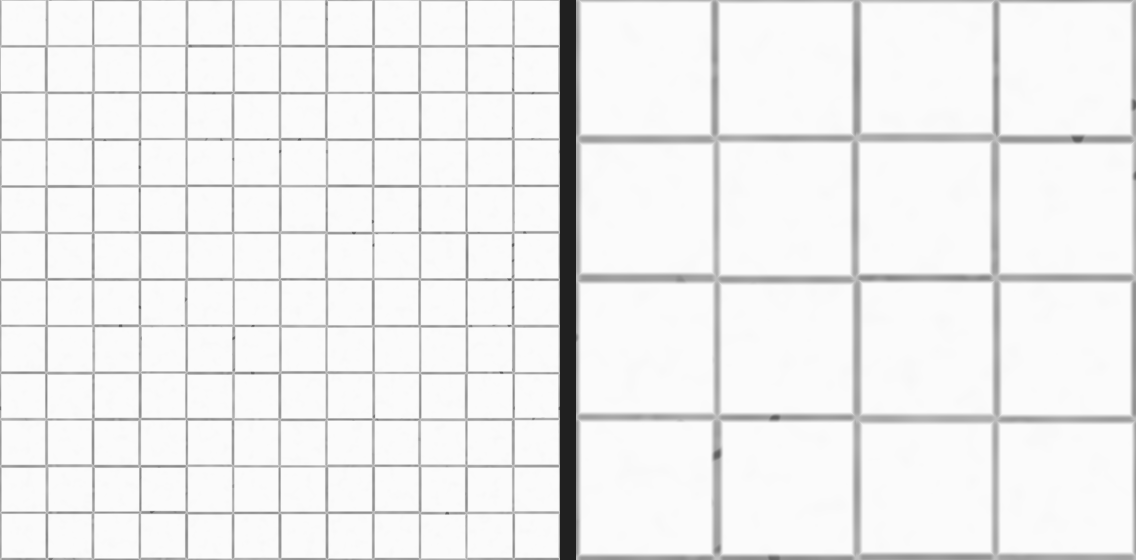
Left, the full canvas; right, a detail of the centre.
Write a Shadertoy shader that draws this pattern.

```glsl
// Square white tiles with thin grey grout, 12 across and 12 down.
// Each grout segment gets its own tone, width and slight shift from a hash;
// wrapping gradient noise adds worn stretches, dark flecks and faint mottling.

#define TILES 12.0          // repeats across and down
#define HALF_WIDTH 0.027    // grout half width, in tiles
#define SOFTNESS 0.021      // grout edge blur, in tiles
#define SHIFT 0.009         // sideways shift of a segment, in tiles
#define GROUT_TONE 0.605
#define TONE_SPREAD 0.13    // tone range between segments
#define CROSS_TONE 0.74     // paler grout where lines cross
#define FLECK_TONE 0.30
#define TILE_TONE 0.986
#define MOTTLE 0.016        // strength of the tile mottling

float hash(vec2 p) {
    vec3 q = fract(vec3(p.xyx) * 0.1031);
    q += dot(q, q.yzx + 33.33);
    return fract((q.x + q.y) * q.z);
}

vec2 gradientAt(vec2 cell, float period) {
    float angle = 6.2832 * hash(mod(cell, period) + 7.0);
    return vec2(cos(angle), sin(angle));
}

// Gradient noise, about -0.7 to 0.7, repeating every period cells
float wrapNoise(vec2 p, float period) {
    vec2 i = floor(p), f = p - i;
    vec2 u = f * f * f * (f * (f * 6.0 - 15.0) + 10.0);
    vec2 e = vec2(1.0, 0.0);
    float a = dot(gradientAt(i, period), f);
    float b = dot(gradientAt(i + e.xy, period), f - e.xy);
    float c = dot(gradientAt(i + e.yx, period), f - e.yx);
    float d = dot(gradientAt(i + e.xx, period), f - e.xx);
    return mix(mix(a, b, u.x), mix(c, d, u.x), u.y);
}

// Coverage (x) and tone (y) of the grout line nearest to across
vec2 groutLine(float across, float along, float seed, float pixel) {
    float line = floor(across + 0.5);
    vec2 id = mod(vec2(line, floor(along)), TILES) + seed;
    float shift = SHIFT * (2.0 * hash(id) - 1.0);
    float halfWidth = HALF_WIDTH * mix(0.82, 1.15, hash(id + 31.0));
    float soft = max(SOFTNESS, 0.7 * pixel);
    float dist = abs(across - line - shift);
    float cover = 1.0 - smoothstep(halfWidth - soft, halfWidth + soft, dist);
    float tone = GROUT_TONE + TONE_SPREAD * (hash(id + 67.0) - 0.4);
    return vec2(cover, tone);
}

void mainImage(out vec4 fragColor, in vec2 fragCoord) {
    vec2 p = fragCoord / iResolution.xy * TILES;
    float pixel = TILES / min(iResolution.x, iResolution.y);

    // Tile face with faint blotches
    float blotch = wrapNoise(p * 4.0, TILES * 4.0)
                 + 0.6 * wrapNoise(p * 9.0 + 3.0, TILES * 9.0);
    float shade = TILE_TONE - MOTTLE * max(blotch, 0.0);

    // Grout in both directions, paler at the crossings
    vec2 upright = groutLine(p.x, p.y, 11.0, pixel);
    vec2 level = groutLine(p.y - 0.012, p.x, 140.0, pixel);
    float cover = max(upright.x, level.x);
    float tone = mix(upright.y, level.y, step(upright.x, level.x));
    tone = mix(tone, CROSS_TONE, upright.x * level.x);

    // Uneven wear along the lines and a few dark flecks
    float wear = wrapNoise(p * 3.0 + 5.0, TILES * 3.0);
    tone += 0.09 * wear;
    float region = smoothstep(0.08, 0.3, wrapNoise(p * 0.5, TILES * 0.5));
    float fleck = smoothstep(0.22, 0.42, wrapNoise(p * 6.0, TILES * 6.0));
    tone = mix(tone, FLECK_TONE, 0.8 * region * fleck);
    cover *= 1.0 - 0.3 * smoothstep(0.3, 0.55, -wear);

    shade = mix(shade, tone, cover);
    fragColor = vec4(vec3(shade), 1.0);
}
```
